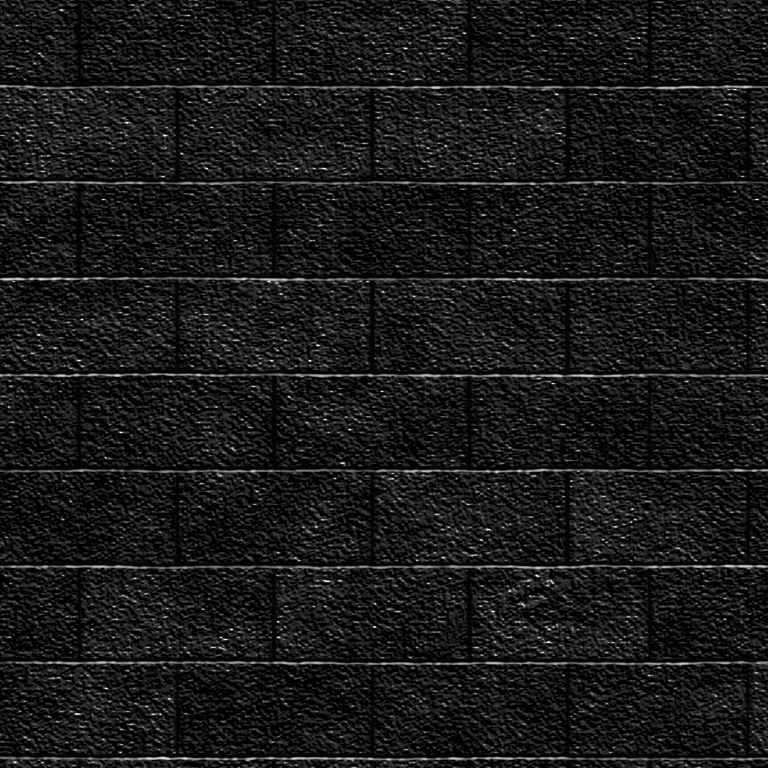
Write a WebGL 2 fragment shader that draws this texture.

```glsl
#version 300 es
precision highp float;
// Dark concrete block wall in running bond, with pitted faces and pale top edges.

uniform vec2 u_resolution;
out vec4 fragColor;

const float ROWS = 8.0;
const float ROW_OFFSET = 0.0117;        // height of the lowest pale edge
const vec4 JOINTS = vec4(0.103, 0.357, 0.611, 0.846); // upright joints, uneven blocks
const float BOND_SHIFT = 0.128;         // sideways shift of every other row
const float JOINT_HALF = 0.0024;
const float BED_HEIGHT = 0.0062;        // dark mortar above each pale edge
const float EDGE_HALF = 0.0013;
const vec2 GRAIN_SCALE = vec2(215.0, 300.0);
const float GRAIN_CONTRAST = 3.1;
const float FACE_GRAY = 0.17;
const float SPECK_GAIN = 0.11;
const vec3 MORTAR = vec3(0.012);
const vec3 PALE_EDGE = vec3(0.84, 0.85, 0.84);
const vec2 WORN_CENTER = vec2(0.705, 0.215);
const vec2 WORN_SIZE = vec2(0.075, 0.055);

float hash(vec2 p) {
    return fract(sin(dot(p, vec2(127.1, 311.7))) * 43758.5453);
}

float noise(vec2 p) {
    vec2 i = floor(p), f = fract(p);
    f = f * f * (3.0 - 2.0 * f);
    return mix(mix(hash(i), hash(i + vec2(1, 0)), f.x),
               mix(hash(i + vec2(0, 1)), hash(i + vec2(1, 1)), f.x), f.y);
}

float height(vec2 p) {
    return noise(p) + 0.6 * noise(p * 1.63 + 37.0);
}

// Slope toward a light from above, roughly of unit deviation.
float relief(vec2 p) {
    return GRAIN_CONTRAST * (height(p) - height(p + vec2(0.3, 0.85)));
}

float faceTone(float slope) {
    float speck = max(slope - 0.8, 0.0);
    return FACE_GRAY * smoothstep(-0.9, 1.0, slope) + SPECK_GAIN * speck * speck;
}

void main() {
    vec2 uv = gl_FragCoord.xy / u_resolution;
    float px = 1.0 / min(u_resolution.x, u_resolution.y);

    // Rows and blocks
    float level = (uv.y - ROW_OFFSET) * ROWS;
    float row = floor(level);
    float odd = mod(row, 2.0);
    float x = fract(uv.x - BOND_SHIFT * (1.0 - odd));
    float block = mod(dot(step(JOINTS, vec4(x)), vec4(1.0)), 4.0);
    vec2 id = vec2(block, row);

    // Pitted face, with variation by block and broad smudges
    float slope = relief(uv * GRAIN_SCALE);
    float worn = 1.0 - smoothstep(0.5, 1.0, length((uv - WORN_CENTER) / WORN_SIZE));
    slope += 0.6 * worn * relief(uv * vec2(85.0, 100.0) + 11.0);
    slope += 0.5 * (hash(id + 5.3) - 0.5);
    slope += 0.8 * (noise(uv * vec2(17.0, 24.0) + 3.0 * id) - 0.5);
    slope += 0.6 * (noise(uv * 55.0 + 9.0) - 0.5);
    vec3 color = vec3(faceTone(slope));

    // Upright joints with crumbled sides
    vec4 gaps = abs(fract(vec4(x) - JOINTS + 0.5) - 0.5);
    float gap = min(min(gaps.x, gaps.y), min(gaps.z, gaps.w));
    float crumble = noise(uv * 150.0 + 21.0) - 0.5;
    float jointHalf = JOINT_HALF * (0.75 + 0.5 * hash(vec2(floor(uv.x * 4.0), row)));
    float joint = 1.0 - smoothstep(-px, px, gap + 0.0022 * crumble - jointHalf);
    float shade = 1.0 - smoothstep(0.0, 0.009, gap);
    color *= 1.0 - 0.35 * shade;
    color = mix(color, MORTAR, 0.92 * joint);

    // Mortar bed above each pale edge
    float line = floor(level + 0.5);
    float wobble = 0.0022 * (noise(vec2(uv.x * 14.0, line * 7.0)) - 0.5)
                 + 0.0012 * (noise(vec2(uv.x * 90.0, line * 5.0)) - 0.5);
    float rise = (level - line) / ROWS + wobble;
    float bed = smoothstep(-px, px, rise)
              * (1.0 - smoothstep(-px, px, rise + 0.002 * crumble - BED_HEIGHT));
    color = mix(color, MORTAR, 0.93 * bed);

    // Pale top edge, brighter in some stretches and chipped in others
    float stretch = noise(vec2(uv.x * 9.0, line * 13.0 + 2.0));
    float chips = noise(vec2(uv.x * 170.0, line * 3.0 + 8.0));
    float strength = mix(0.5, 1.1, stretch) * mix(0.55, 1.1, chips);
    strength *= mix(0.75, 1.0, hash(vec2(line, 4.7)));
    float edgeHalf = EDGE_HALF * mix(0.7, 1.3, chips);
    float edge = 1.0 - smoothstep(-px, px, abs(rise) - edgeHalf);
    color = mix(color, PALE_EDGE, clamp(edge * strength, 0.0, 1.0));

    fragColor = vec4(color, 1.0);
}
```
